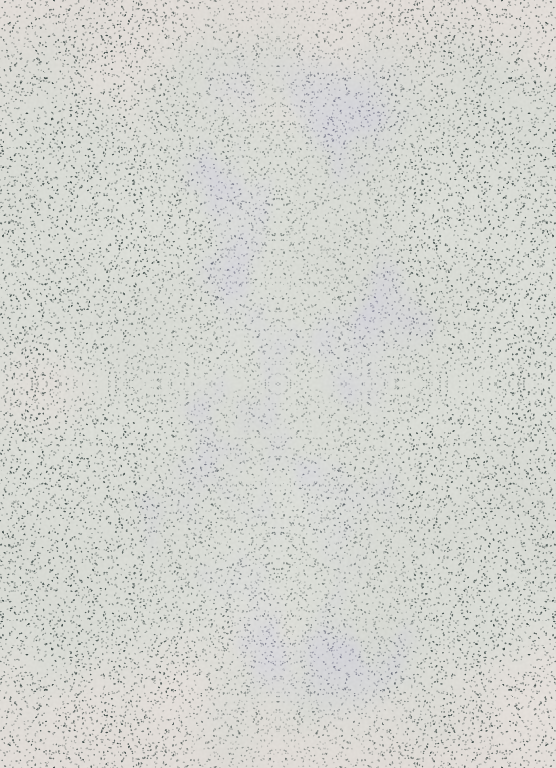
Write a Shadertoy shader that draws this texture.

```glsl
vec3 hash3(vec2 cell) {
    vec3 q = fract(cell.xyx * vec3(0.1031, 0.1030, 0.0973));
    q += dot(q, q.yxz + 33.33);
    return fract((q.xxy + q.yzz) * q.zyx);
}

float gradientDot(vec2 corner, vec2 offset) {
    float angle = 6.2832 * hash3(corner + 71.0).x;
    return dot(vec2(cos(angle), sin(angle)), offset);
}

float gradientNoise(vec2 p) {
    vec2 i = floor(p), f = fract(p);
    vec2 u = f * f * f * (f * (f * 6.0 - 15.0) + 10.0);
    vec2 e = vec2(1.0, 0.0);
    return mix(mix(gradientDot(i, f), gradientDot(i + e, f - e), u.x),
               mix(gradientDot(i + e.yx, f - e.yx), gradientDot(i + 1.0, f - 1.0), u.x), u.y);
}

float fbm(vec2 p) {
    float sum = 0.0, gain = 0.6;
    for (int i = 0; i < 4; i++) {
        sum += gain * gradientNoise(p);
        p = mat2(1.6, 1.2, -1.2, 1.6) * p + 17.3;
        gain *= 0.5;
    }
    return sum;
}

// Opacity of one layer of jittered, slightly elongated specks
float speckLayer(vec2 p, float cellSize, float seed, float density) {
    float soft = max(0.0009, 0.5 / iResolution.y);
    vec2 home = floor(p / cellSize);
    float opacity = 0.0;
    for (int y = -1; y <= 1; y++)
    for (int x = -1; x <= 1; x++) {
        vec2 cell = home + vec2(x, y);
        vec3 place = hash3(cell + seed);
        vec3 form = hash3(cell + seed + 137.0);
        vec2 d = p - (cell + place.xy) * cellSize;
        float a = 6.2832 * form.x;
        d = mat2(cos(a), sin(a), -sin(a), cos(a)) * d * vec2(1.0, 1.0 + 0.6 * form.y);
        float radius = mix(0.0009, 0.0018, form.y * form.y);
        float shape = 1.0 - smoothstep(radius - soft, radius + soft, length(d));
        float strength = mix(0.28, 1.0, form.z * form.z) * step(place.z, density);
        opacity = max(opacity, shape * strength);
    }
    return opacity;
}

void mainImage(out vec4 fragColor, in vec2 fragCoord) {
    vec2 p = fragCoord / iResolution.y;
    vec2 c = p - 0.5 * iResolution.xy / iResolution.y;
    vec2 mirrored = abs(c);

    // Ground: green grey, warm towards top and bottom, lilac clouds along the axis
    float cloud = fbm(p * 5.0 + 3.0);
    float warm = smoothstep(0.30, 0.50, mirrored.y + 0.25 * cloud);
    warm = max(warm, 0.8 * smoothstep(0.10, 0.02, length(c - vec2(-0.31, -0.01)) + 0.1 * cloud));
    float lilac = smoothstep(0.16, 0.03, mirrored.x + 0.3 * cloud)
                * smoothstep(-0.10, 0.25, fbm(p * vec2(7.0, 5.0) + 40.0))
                * smoothstep(0.46, 0.34, mirrored.y);
    vec3 color = mix(vec3(0.853, 0.862, 0.838), vec3(0.882, 0.863, 0.845), warm);
    color = mix(color, vec3(0.838, 0.838, 0.862), lilac);
    color += 0.025 * cloud + 0.018 * gradientNoise(p * 230.0);

    // Fainter specks in the middle and across the horizontal band
    float contrast = mix(0.62, 1.0, smoothstep(0.02, 0.24, mirrored.x + 0.2 * cloud));
    contrast *= mix(0.8, 1.0, smoothstep(0.0, 0.10, mirrored.y + 0.1 * cloud));

    // Specks mirrored about both axes, unevenly crowded
    float density = 0.47 + 0.35 * fbm(mirrored * 24.0);
    vec3 speckColor = mix(vec3(0.25, 0.30, 0.29), vec3(0.28, 0.28, 0.40), lilac);
    for (int i = 0; i < 3; i++) {
        float k = float(i);
        vec2 q = mirrored + 0.0023 * k;
        float opacity = speckLayer(q, 0.0064 + 0.0007 * k, 53.0 * k + 11.0, density);
        color = mix(color, speckColor, opacity * contrast);
    }

    fragColor = vec4(clamp(color, 0.0, 1.0), 1.0);
}
```
